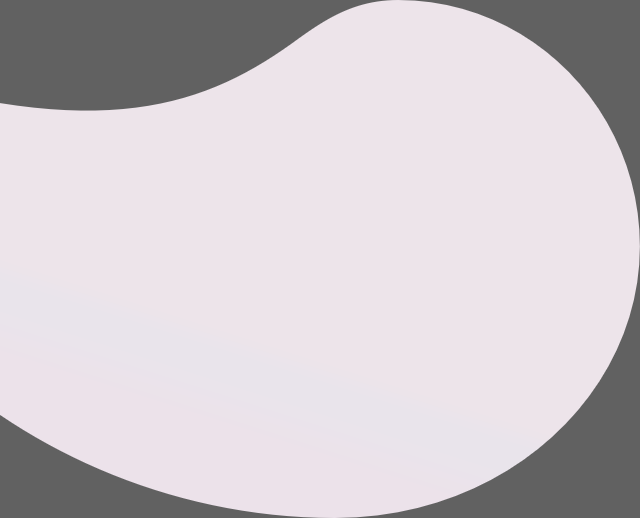
Write a Shadertoy shader that draws this background.

```glsl
// Pale lilac blob with a faint cool diagonal band on a flat grey ground.

// Adds one cubic curve to the outline: keeps the least squared distance
// and flips the side at each crossing of a ray going right from p.
void addCurve(vec2 p, vec2 a, vec2 b, vec2 c, vec2 d, inout float dist2, inout float side) {
    const int STEPS = 24;
    vec2 start = a;
    for (int i = 1; i <= STEPS; i++) {
        float t = float(i) / float(STEPS), u = 1.0 - t;
        vec2 end = u * u * u * a + 3.0 * u * u * t * b + 3.0 * u * t * t * c + t * t * t * d;
        vec2 edge = end - start, rel = p - start;
        vec2 gap = rel - edge * clamp(dot(rel, edge) / dot(edge, edge), 0.0, 1.0);
        dist2 = min(dist2, dot(gap, gap));
        if ((start.y > p.y) != (end.y > p.y) && rel.x < edge.x * rel.y / edge.y) side = -side;
        start = end;
    }
}

// Signed distance to the blob, negative inside
float blobDistance(vec2 p) {
    vec2 leftTop = vec2(0.0, 0.801), shoulder = vec2(0.563, 0.916), crown = vec2(0.7685, 1.0);
    vec2 right = vec2(1.2348, 0.524), base = vec2(0.646, 0.0), leftLow = vec2(0.0, 0.199);
    float dist2 = 1e3, side = 1.0;
    addCurve(p, leftTop, vec2(0.273, 0.757), vec2(0.426, 0.818), shoulder, dist2, side);
    addCurve(p, shoulder, vec2(0.627, 0.963), vec2(0.683, 1.0), crown, dist2, side);
    addCurve(p, crown, vec2(1.026, 1.0), vec2(1.2348, 0.786), right, dist2, side);
    addCurve(p, right, vec2(1.2348, 0.244), vec2(0.981, 0.0), base, dist2, side);
    addCurve(p, base, vec2(0.402, 0.0), vec2(0.177, 0.079), leftLow, dist2, side);
    // Closing curve beyond the left border
    addCurve(p, leftLow, vec2(-0.13, 0.284), vec2(-0.13, 0.822), leftTop, dist2, side);
    return side * sqrt(dist2);
}

void mainImage(out vec4 fragColor, in vec2 fragCoord) {
    // Height runs 0 to 1, width 0 to 1.235
    vec2 p = fragCoord / iResolution.xy * vec2(1.235, 1.0);

    // Lilac fill, cooler along a slanted band
    float slant = p.y + 0.32 * p.x;
    vec3 lilac = mix(vec3(0.925, 0.886, 0.918), vec3(0.929, 0.894, 0.918), smoothstep(0.3, 0.5, slant));
    float band = smoothstep(0.29, 0.43, slant) * (1.0 - smoothstep(0.45, 0.51, slant));
    vec3 fill = mix(lilac, vec3(0.914, 0.894, 0.922), band);

    // Blob over grey with a one-pixel soft edge
    float coverage = clamp(0.5 - blobDistance(p) * iResolution.y, 0.0, 1.0);
    fragColor = vec4(mix(vec3(0.38), fill, coverage), 1.0);
}
```
